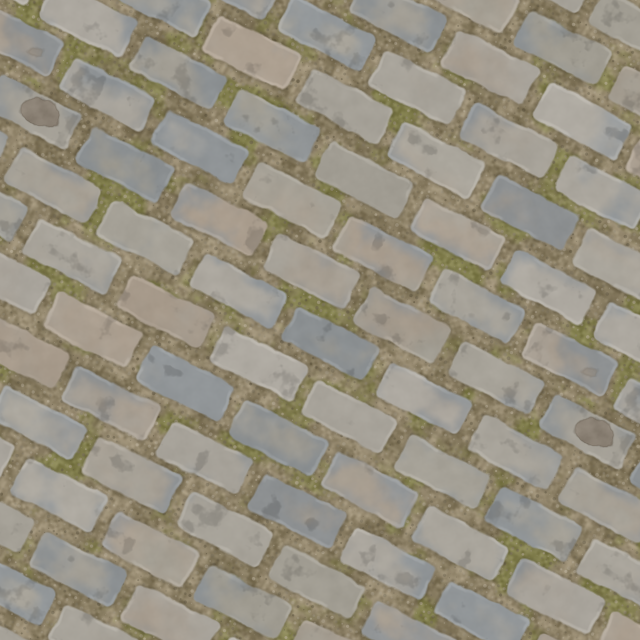
Reproduce this texture procedurally as a WebGL 2 fragment shader.

```glsl
#version 300 es
precision highp float;
uniform vec2 u_resolution;
out vec4 outColor;

const vec2 GRID = vec2(6.0, 12.0);          // stones along and rows across one tile
const vec2 HALF_STONE = vec2(0.0742, 0.0322);
const float COURSE_ANGLE = 0.5236;
const float STONE_TILT = 0.052;

const vec3 PALE_GREY = vec3(0.675, 0.657, 0.625);
const vec3 WARM_GREY = vec3(0.665, 0.615, 0.555);
const vec3 DULL_GREY = vec3(0.620, 0.605, 0.560);
const vec3 SLATE = vec3(0.545, 0.568, 0.585);
const vec3 SOIL = vec3(0.500, 0.455, 0.350);
const vec3 SAND = vec3(0.610, 0.560, 0.460);
const vec3 MOSS = vec3(0.490, 0.490, 0.270);
const vec3 GRIT = vec3(0.700, 0.660, 0.580);
const vec3 PIT = vec3(0.530, 0.490, 0.440);

float hash(vec2 p, float seed) {
    vec3 q = fract(p.xyx * vec3(0.1031, 0.1030, 0.0973) + seed * 0.137);
    q += dot(q, q.yzx + 33.33);
    return fract((q.x + q.y) * q.z);
}

// Value noise that wraps once per unit tile
float noise(vec2 p, float freq, float seed) {
    vec2 i = floor(p * freq), f = fract(p * freq);
    f = f * f * (3.0 - 2.0 * f);
    vec2 a = mod(i, freq), b = mod(i + 1.0, freq);
    return mix(mix(hash(a, seed), hash(vec2(b.x, a.y), seed), f.x),
               mix(hash(vec2(a.x, b.y), seed), hash(b, seed), f.x), f.y);
}

float fbm(vec2 p, float freq, float seed) {
    float sum = 0.0, amp = 0.533;
    for (int k = 0; k < 4; k++) {
        sum += amp * noise(p, freq, seed + float(k));
        freq *= 2.0;
        amp *= 0.5;
    }
    return sum;
}

mat2 rotation(float a) {
    return mat2(cos(a), -sin(a), sin(a), cos(a));
}

float roundedBox(vec2 p, vec2 halfSize, float radius) {
    vec2 q = abs(p) - halfSize + radius;
    return length(max(q, 0.0)) + min(max(q.x, q.y), 0.0) - radius;
}

// Signed distance to a ragged hollow, repeated with the tile
float hollow(vec2 p, vec2 center, float radius) {
    vec2 w = p - center;
    w -= round(w);
    w = rotation(-0.35) * w;
    return length(w * vec2(1.0, 1.4)) - radius + 0.022 * (fbm(p, 40.0, 61.0) - 0.5);
}

// One randomly sized pebble per cell: x is coverage, y is brightness
vec2 pebbles(vec2 p, float freq, float seed) {
    vec2 id = mod(floor(p * freq), freq);
    vec2 center = 0.3 + 0.4 * vec2(hash(id, seed), hash(id, seed + 1.0));
    float radius = 0.36 * hash(id, seed + 2.0) - 0.04;
    float d = length(fract(p * freq) - center) - radius;
    return vec2(1.0 - smoothstep(-0.12, 0.12, d), hash(id, seed + 3.0));
}

vec3 jointColor(vec2 p, float d) {
    vec3 color = mix(SOIL, SAND, smoothstep(0.25, 0.72, fbm(p, 44.0, 3.0)));
    float moss = smoothstep(0.50, 0.72, fbm(p, 18.0, 11.0));
    color = mix(color, MOSS, 0.75 * moss);
    vec2 grit = pebbles(p, 110.0, 21.0);
    color = mix(color, mix(SOIL * 0.8, GRIT, grit.y), 0.6 * grit.x);
    color += 0.13 * (noise(p, 180.0, 31.0) - 0.5);
    return color * mix(0.91, 1.0, smoothstep(0.0, 0.007, d));
}

vec3 stoneColor(vec2 p, vec2 local, vec2 id, float d) {
    float seed = 7.0 * hash(id, 5.0);
    float cloud = fbm(p, 14.0, 40.0 + seed);
    float warmth = hash(id, 6.0), blueness = hash(id, 7.0);
    vec3 color = mix(PALE_GREY, DULL_GREY, 0.8 * hash(id, 8.0));
    color = mix(color, WARM_GREY, smoothstep(0.55, 1.0, warmth + 0.6 * (cloud - 0.5)));

    // Blue glaze gathers along the edges and towards one end
    float side = local.x / HALF_STONE.x * (hash(id, 9.0) - 0.5);
    float rim = smoothstep(-0.022, -0.003, d);
    float glaze = blueness + 1.3 * (cloud - 0.5) + 0.5 * side + 0.18 * rim;
    color = mix(color, SLATE, 0.85 * smoothstep(0.48, 1.05, glaze));

    // Fine grain, stains and pale worn edges
    color += 0.05 * (fbm(p, 50.0, 47.0) - 0.5) + 0.035 * (hash(id, 10.0) - 0.5);
    color *= 1.0 - 0.13 * smoothstep(0.64, 0.78, fbm(p, 30.0, 53.0 + seed));
    float edge = smoothstep(-0.007, -0.003, d) * smoothstep(0.4, 0.65, noise(p, 30.0, 57.0));
    return color + 0.05 * edge;
}

vec3 chip(vec3 color, vec2 p, vec2 center, float radius, float strength) {
    float d = hollow(p, center, radius);
    float inside = 1.0 - smoothstep(-0.002, 0.002, d);
    float lip = 1.0 - smoothstep(0.0, 0.004, abs(d));
    vec3 floorColor = PIT + 0.12 * (fbm(p, 60.0, 71.0) - 0.5);
    return mix(color, floorColor, strength * inside) - 0.07 * strength * lip;
}

void main() {
    vec2 canvas = vec2(gl_FragCoord.x, u_resolution.y - gl_FragCoord.y) / u_resolution.y;
    vec2 p = rotation(COURSE_ANGLE) * canvas;

    // Running bond: every other row moves by half a stone
    vec2 g = p * GRID;
    g.x += 0.2 - 0.5 * mod(floor(g.y), 2.0);
    vec2 id = mod(floor(g), GRID);
    vec2 local = (fract(g) - 0.5) / GRID;
    local -= 0.004 * (vec2(hash(id, 1.0), hash(id, 2.0)) - 0.5);
    local = rotation(-STONE_TILT + 0.035 * (hash(id, 3.0) - 0.5)) * local;

    vec2 halfSize = HALF_STONE - 0.003 * vec2(hash(id, 4.0), hash(id, 12.0));
    float d = roundedBox(local, halfSize, 0.008) + 0.009 * (fbm(p, 34.0, 15.0) - 0.5);

    vec3 stone = stoneColor(p, local, id, d);
    stone = chip(stone, p, vec2(0.142, 0.121), 0.030, 0.9);
    stone = chip(stone, p, vec2(0.085, 0.044), 0.014, 0.45);

    float blur = max(0.0022, 1.0 / u_resolution.y);
    vec3 color = mix(stone, jointColor(p, d), smoothstep(-blur, blur, d));
    outColor = vec4(clamp(color, 0.0, 1.0), 1.0);
}
```
